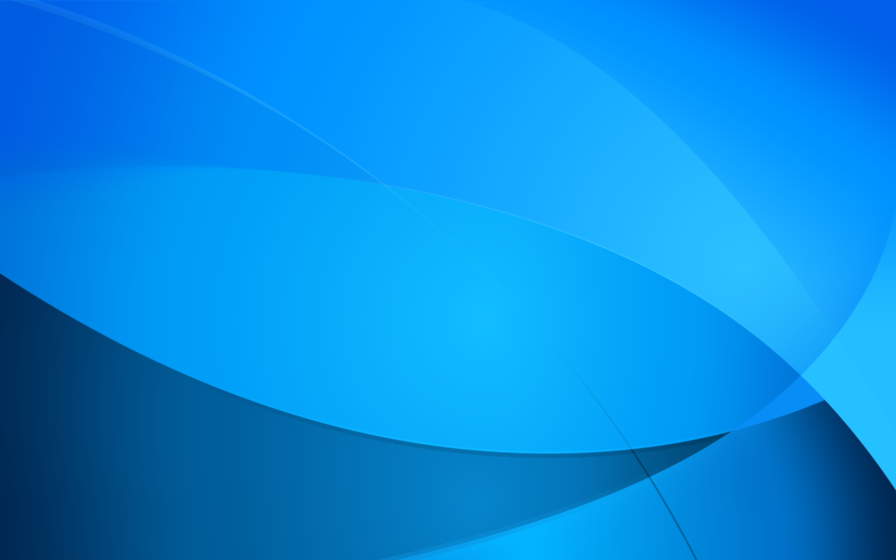
Write a WebGL 1 fragment shader that draws this background.

```glsl
precision highp float;

uniform vec2 u_resolution;

#define ASPECT 1.6
#define SKY_GLOW vec2(1.33, 0.52)
#define LENS_GLOW vec2(0.87, 0.43)
#define SHADE_GLOW vec2(0.85, 0.10)
#define CORNER_GLOW vec2(0.95, 0.00)
#define ARC_CENTER vec2(-0.53, -0.909)
#define ARC_RADIUS 1.993
#define BRIGHT vec3(0.18, 0.76, 1.00)
#define AZURE vec3(0.00, 0.58, 1.00)
#define ROYAL vec3(0.00, 0.37, 0.91)
#define NAVY vec3(0.00, 0.14, 0.30)

// Approximate distance from a vertical or horizontal gap to a sloped curve
float toDistance(float gap, float slope) {
  return gap * inversesqrt(1.0 + slope * slope);
}

// Upper rim of the lens, positive above
float lensTop(vec2 p) {
  float t = p.x - 0.3;
  float t2 = t * t;
  float rim = 0.703 - 0.226 * t2 - 0.0408 * t2 * t2 * t2;
  return toDistance(p.y - rim, 0.452 * t + 0.245 * t2 * t2 * t);
}

// Lower rim of the lens, positive above
float lensBottom(vec2 p) {
  float t = p.x - 0.98;
  float r = max(t, 0.0);
  float rim = 0.19 + 0.335 * t * t + 0.12 * r * r * r;
  return toDistance(p.y - rim, 0.67 * t + 0.36 * r * r);
}

// Sweep rising along the right side, positive on its left
float rightSweep(vec2 p) {
  float s = max(0.7 - p.y, 0.0);
  float s2 = s * s;
  float rim = 1.605 - 1.23 * s2 - 2.5 * s2 * s2 * s2;
  return toDistance(rim - p.x, 2.46 * s + 15.0 * s2 * s2 * s);
}

// Fold falling from the top edge, positive on its right
float topFold(vec2 p) {
  float t = max(p.x - 0.823, 0.0);
  float rim = 1.0 - 0.26 * t - 0.945 * t * t;
  return toDistance(p.y - rim, 0.26 + 1.89 * t);
}

// Three colour gradient
vec3 ramp(vec3 near, vec3 middle, vec3 far, float split, float t) {
  vec3 inner = mix(near, middle, clamp(t / split, 0.0, 1.0));
  return mix(inner, far, smoothstep(split, 1.0, t));
}

float cover(float d, float pixel) {
  return smoothstep(-pixel, pixel, d);
}

// Soft line of a given half width
float stroke(float d, float width, float pixel) {
  return 1.0 - smoothstep(max(width - pixel, 0.0), width + pixel, abs(d));
}

void main() {
  vec2 p = gl_FragCoord.xy / u_resolution * vec2(ASPECT, 1.0);
  float pixel = 1.0 / u_resolution.y;

  float top = lensTop(p);
  float bottom = lensBottom(p);
  float sweep = rightSweep(p);
  float fold = topFold(p);
  float arc = length(p - ARC_CENTER) - ARC_RADIUS;
  float insideSweep = cover(sweep, pixel);
  float aboveBottom = cover(bottom, pixel);

  // Sky on both sides of the fold
  vec3 sky = ramp(BRIGHT, AZURE, ROYAL, 0.6, length(p - SKY_GLOW) / 1.4);
  float foldFade = 1.8 * max(fold, 0.0) + 0.9 * max(p.y - 0.5, 0.0);
  vec3 folded = ramp(vec3(0.14, 0.71, 1.0), AZURE, ROYAL, 0.48, foldFade / 1.05);
  sky = mix(sky, folded, cover(fold, pixel));
  float sweepShade = exp(-max(sweep, 0.0) / 0.1) * (1.0 - smoothstep(0.4, 0.7, p.y));
  sky -= vec3(0.05, 0.08, 0.02) * sweepShade;
  vec3 sideLight = mix(vec3(0.14, 0.74, 1.0), AZURE, smoothstep(0.4, 0.7, p.y));
  sideLight *= 1.0 + 0.02 * cover(-fold, pixel);
  sky = mix(sideLight, sky, insideSweep);

  // Lens body, fading faster to the right
  vec2 q = p - LENS_GLOW;
  q.x *= q.x > 0.0 ? 1.55 : 1.0;
  vec3 lens = ramp(vec3(0.07, 0.74, 1.0), vec3(0.0, 0.62, 0.97),
                   vec3(0.0, 0.43, 0.83), 0.5, length(q));
  lens = mix(vec3(0.03, 0.55, 0.96), lens, insideSweep);

  // Shaded lower left and dark lower right corner
  float shadeFade = length(p - SHADE_GLOW) - 0.25 * max(p.y - 0.1, 0.0);
  vec3 shade = ramp(vec3(0.02, 0.52, 0.80), vec3(0.0, 0.37, 0.61),
                    NAVY, 0.47, shadeFade / 0.93);
  shade *= 1.0 - 0.25 * smoothstep(1.0, 1.28, p.x);
  vec3 corner = ramp(vec3(0.0, 0.69, 0.99), vec3(0.0, 0.45, 0.79),
                     NAVY, 0.62, length(p - CORNER_GLOW) / 0.69);
  corner += vec3(0.02, 0.06, 0.06) * exp(-abs(sweep) / 0.04);
  vec3 lower = mix(corner, shade, insideSweep);
  float band = stroke(sweep, 0.008, pixel) * (1.0 - smoothstep(0.8, 1.25, p.x));
  lower = mix(lower, vec3(0.04, 0.57, 0.86), 0.5 * band);

  // Contact shadow and light along the lower rim
  float rimFade = smoothstep(0.2, 0.8, p.x) * insideSweep;
  lower *= 1.0 - 0.12 * rimFade * stroke(bottom + 0.004, 0.004, pixel);
  lens += vec3(0.02, 0.03, 0.02) * rimFade * stroke(bottom - 0.002, 0.002, pixel);

  // Layers, with the upper rim dissolving toward the left
  vec3 below = mix(lower, lens, aboveBottom);
  float softness = mix(0.09, pixel, smoothstep(0.0, 0.45, p.x));
  vec3 color = mix(below, sky, cover(top, softness));
  float glint = smoothstep(0.55, 0.75, p.x) * (1.0 - smoothstep(1.1, 1.42, p.x));
  color += vec3(0.06, 0.04, 0.0) * glint * stroke(top - 0.001, 0.001, pixel);

  // Thin arc: tapered light above, dark at the foot
  float taper = mix(0.007, 0.001, smoothstep(0.1, 0.65, p.x));
  float arcLight = mix(0.12, 0.3, smoothstep(0.2, 0.6, p.x));
  arcLight *= 1.0 - 0.75 * smoothstep(0.62, 0.78, p.x);
  arcLight *= 1.0 - smoothstep(0.85, 1.05, p.x);
  color = mix(color, vec3(0.35, 0.80, 1.0), stroke(arc, taper, pixel) * arcLight);
  color *= 1.0 - 0.03 * cover(-arc, pixel) * cover(top, pixel);
  float foot = mix(0.3, 0.1, aboveBottom) * smoothstep(0.95, 1.15, p.x);
  color *= 1.0 - foot * stroke(arc, 0.0015, pixel);

  gl_FragColor = vec4(clamp(color, 0.0, 1.0), 1.0);
}
```
